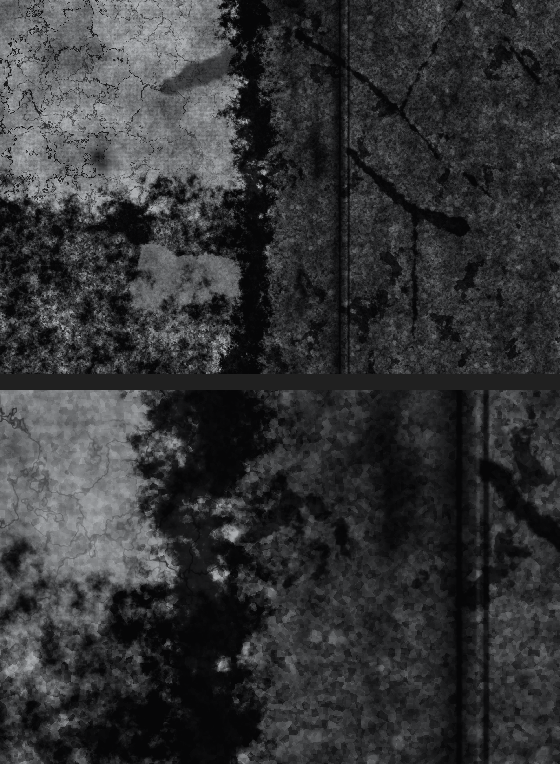
Top, the full canvas; bottom, a detail of the centre.
Give the GLSL for this texture, as a Shadertoy shader.

```glsl
// Dark grunge wall: cracked plaster, black stains and a grooved, scratched concrete slab.

vec2 hash2(vec2 p) {
    vec3 q = fract(p.xyx * vec3(0.1031, 0.1030, 0.0973));
    q += dot(q, q.yzx + 33.33);
    return fract((q.xx + q.yz) * q.zy);
}

// Cellular noise: nearest distance, second distance, random value of the cell
vec3 cells(vec2 p) {
    vec2 base = floor(p), f = p - base;
    vec3 best = vec3(8.0, 8.0, 0.0);
    for (int j = -1; j <= 1; j++)
    for (int i = -1; i <= 1; i++) {
        vec2 o = vec2(i, j);
        float d = length(o + 0.1 + 0.8 * hash2(base + o) - f);
        if (d < best.x) best = vec3(d, best.x, hash2(base + o + 71.0).x);
        else best.y = min(best.y, d);
    }
    return best;
}

// Layered, rotated and bent sines, roughly -0.9 to 0.9
float stain(vec2 p) {
    float sum = 0.0, amp = 0.5;
    for (int i = 0; i < 6; i++) {
        p = mat2(0.8, 0.6, -0.6, 0.8) * p * 1.9 + 1.7;
        sum += amp * sin(p.x + 1.3 * sin(p.y * 0.7)) * sin(p.y + 1.2 * cos(p.x * 0.8));
        amp *= 0.62;
    }
    return sum;
}

// Distance to a stroke whose half width runs from r0 to r1
float stroke(vec2 p, vec2 a, vec2 b, float r0, float r1) {
    vec2 d = b - a;
    float t = clamp(dot(p - a, d) / dot(d, d), 0.0, 1.0);
    return length(p - a - d * t) - mix(r0, r1, t);
}

float blob(vec2 p, vec2 center, vec2 size) {
    vec2 d = (p - center) / size;
    return exp(-dot(d, d));
}

void mainImage(out vec4 fragColor, in vec2 fragCoord) {
    vec2 p = fragCoord / iResolution.y;
    p.x *= 1.5 * iResolution.y / iResolution.x;

    float big = stain(p * 5.0 + 3.0);
    float mid = stain(p * 15.0);
    float rough = stain(p * 48.0 + 9.0);
    vec2 warp = vec2(mid, stain(p * 14.0 + 40.0));
    float grain = cells(p * 170.0).z;
    float dust = cells(p * 310.0 + 7.0).z;
    float grit = 0.6 * grain + 0.4 * dust;

    // Concrete with pale pebbles, pits and faint vertical banding
    vec3 pebble = cells(p * 60.0 + warp * 0.5);
    float concrete = 0.175 + 0.05 * big + 0.07 * mid + 0.08 * rough;
    concrete *= 0.45 + 1.1 * grit;
    concrete += 0.12 * smoothstep(0.82, 0.95, pebble.z) * smoothstep(0.5, 0.25, pebble.x);
    concrete *= 1.0 + 0.1 * sin(p.x * 55.0 + sin(p.x * 23.0));
    vec3 pit = cells(p * vec2(11.0, 9.0) + warp * 0.6);
    float pits = smoothstep(0.06, -0.04, pit.x - 0.32 * pit.z + 0.08 * rough) * step(0.55, pit.z);
    float tone = concrete * (1.0 - 0.65 * pits);

    // Gritty decay at the lower left, with a column of worn rings
    float left = smoothstep(0.68, 0.62, p.x + 0.04 * mid);
    float decay = 0.17 + 0.14 * big + 0.2 * mid + 0.2 * rough;
    decay += 0.1 * blob(p, vec2(0.56, 0.12), vec2(0.12, 0.15));
    vec2 ring = vec2(p.x - 0.135, mod(p.y - 0.02, 0.135) - 0.067);
    float relief = sin(length(ring + 0.008 * warp) * 170.0);
    decay += 0.08 * relief * blob(p, vec2(0.135, 0.28), vec2(0.06, 0.19));
    decay -= 0.22 * blob(p, vec2(0.33, 0.4), vec2(0.09, 0.08));
    decay -= 0.2 * blob(p, vec2(0.0, 0.38), vec2(0.12, 0.07));
    decay = max(decay, 0.03) * (0.25 + 1.5 * grit);
    tone = mix(tone, decay, left);

    // Plaster: mottled, softly woven and cut by cracks
    float plaster = 0.49 + 0.11 * big + 0.12 * mid + 0.07 * rough + 0.16 * (grit - 0.5);
    plaster += 0.015 * sin(p.y * 560.0) + 0.01 * sin(p.x * 610.0);
    plaster -= 0.2 * blob(p, vec2(0.18, 0.83), vec2(0.09, 0.08));
    plaster -= 0.12 * blob(p, vec2(0.04, 0.97), vec2(0.1, 0.06));
    plaster += 0.07 * blob(p, vec2(0.4, 0.9), vec2(0.15, 0.12));
    plaster -= 0.3 * blob(p, vec2(0.27, 0.57), vec2(0.035, 0.03)) * (0.5 + grit);
    vec3 slab = cells(p * 8.0 + warp * 0.45);
    vec3 chip = cells(p * 19.0 + warp * 0.5 + 5.0);
    float worn = smoothstep(0.55, 0.2, p.x + 0.3 * big);
    float crack = smoothstep(0.045, 0.01, slab.y - slab.x) * (0.25 + 0.75 * worn);
    crack = max(crack, 0.65 * smoothstep(0.07, 0.0, chip.y - chip.x) * smoothstep(0.0, 0.35, big));
    plaster += 0.06 * (slab.z - 0.5);
    plaster *= 1.0 - 0.82 * crack;
    float smear = stroke(p, vec2(0.46, 0.77), vec2(0.66, 0.86), 0.018, 0.035) + 0.015 * mid;
    plaster *= 1.0 - 0.5 * smoothstep(0.012, -0.006, smear);

    float side = smoothstep(-0.012, 0.012, 0.775 - 0.175 * p.y - p.x + 0.035 * mid + 0.02 * rough);
    float lower = smoothstep(-0.03, 0.07, p.y - 0.46 + 0.09 * mid + 0.05 * rough);
    tone = mix(tone, plaster, side * lower);

    // Loose flake with a ragged upper rim
    float rim = 0.345 - 0.16 * (p.x - 0.37) - p.y + 0.025 * warp.y;
    float flank = p.x - 0.29 - 0.25 * p.y + 0.01 * mid;
    float flake = smoothstep(0.0, 0.006, min(rim, flank)) * smoothstep(0.67, 0.61, p.x);
    flake *= smoothstep(0.13, 0.25, p.y + 0.12 * mid + 0.05 * rough);
    tone = mix(tone, 0.38 + 0.1 * mid + 0.06 * rough + 0.14 * (grit - 0.5), flake);

    // Black vertical streak and the soot beside it
    float bend = 0.695 - 0.05 * pow(2.0 * p.y - 1.0, 2.0);
    float streak = abs(p.x - bend + 0.025 * big) - 0.042 + 0.035 * mid + 0.03 * rough;
    float soot = smoothstep(0.025, -0.018, streak + 0.025 * (grit - 0.5));
    soot = max(soot, blob(p + 0.02 * warp, vec2(0.79, 0.99), vec2(0.06, 0.05)));
    soot = max(soot, blob(p + 0.03 * warp, vec2(0.85, 0.58), vec2(0.025, 0.1)));
    soot = max(soot, blob(p + 0.03 * warp, vec2(0.81, 0.23), vec2(0.02, 0.06)));
    tone *= 1.0 - 0.83 * soot;

    // Scratches, drips and the heavy black gash
    vec2 q = p + 0.008 * warp;
    float gash = stroke(q, vec2(0.93, 0.6), vec2(1.09, 0.445), 0.007, 0.012);
    gash = min(gash, stroke(q, vec2(1.09, 0.445), vec2(1.23, 0.39), 0.01, 0.023));
    gash = min(gash, stroke(q, vec2(0.80, 0.91), vec2(0.99, 0.78), 0.009, 0.006));
    gash = min(gash, stroke(q, vec2(0.99, 0.78), vec2(1.17, 0.59), 0.007, 0.002));
    gash = min(gash, stroke(q, vec2(1.25, 0.53), vec2(1.32, 0.47), 0.006, 0.004));
    gash = min(gash, stroke(q, vec2(1.24, 1.0), vec2(1.06, 0.69), 0.001, 0.003));
    gash = min(gash, stroke(q, vec2(1.11, 0.43), vec2(1.11, 0.1), 0.005, 0.002));
    gash = min(gash, stroke(q, vec2(1.35, 0.9), vec2(1.445, 0.77), 0.004, 0.006));
    tone *= 1.0 - 0.8 * smoothstep(0.005, -0.003, gash + 0.006 * rough);

    // Straight groove with fine parallel ridges
    float x = p.x - 0.908;
    tone *= 1.0 - (0.68 + 0.2 * big) * exp(-pow(x / 0.02, 2.0));
    tone *= 1.0 - 0.65 * smoothstep(0.004, 0.001, abs(abs(x - 0.014) - 0.012));
    tone += 0.07 * smoothstep(0.003, 0.0, abs(x - 0.019)) * (0.4 + grit);

    tone = clamp(tone, 0.025, 0.68);
    fragColor = vec4(tone * vec3(0.985, 1.0, 1.01) + vec3(0.0, 0.0, 0.004), 1.0);
}
```
